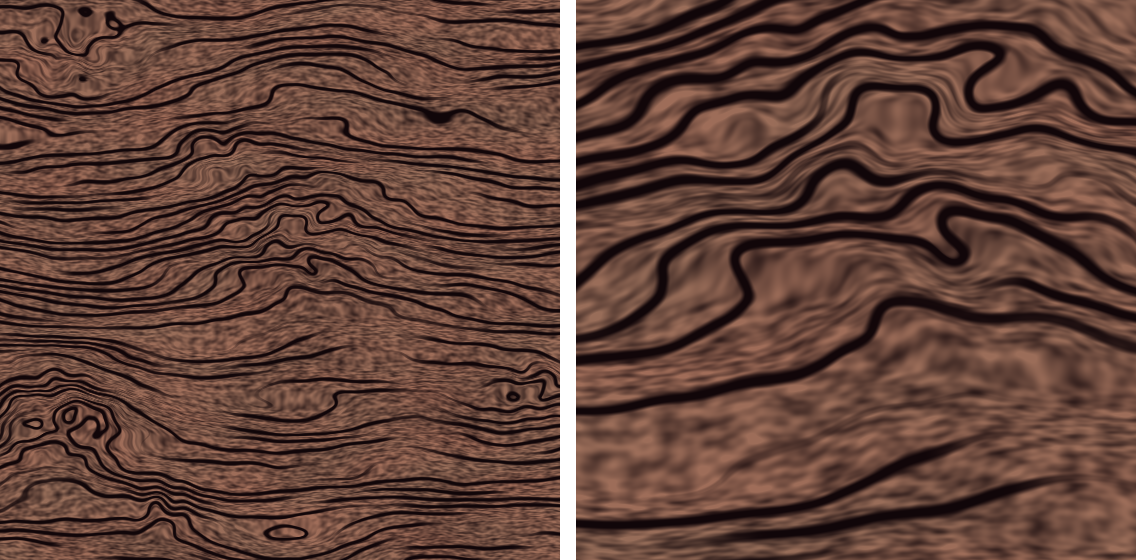
Left, the full canvas; right, a detail of the centre.
Write a Shadertoy shader that draws this texture.

```glsl
// Dark bark-like wood: black grain lines flow sideways and bend around knots.
// The lines are contours of a warped height field, drawn over short fibres
// whose tone comes from stretched gradient noise.

const vec3 INK = vec3(0.065, 0.022, 0.034);
const vec3 PALE = vec3(0.585, 0.410, 0.335);
const float LINES = 48.0;         // contours per canvas height
const float LINE_REACH = 0.0054;  // half width, soft edge included
const float BROAD_BEND = 0.11;
const float BAND_BEND = 0.052;
const float WOBBLE = 0.007;
const float TURBULENCE = 0.06;    // crumpling inside knots
const float WOOD_TONE = 0.75;
const float FIBRE = 0.56;
const float FINE_FIBRE = 0.42;
const float PATCHES = 0.16;

// Knots: centre, radius, upward bulge
const int KNOT_COUNT = 6;
const vec4 KNOTS[KNOT_COUNT] = vec4[KNOT_COUNT](
    vec4(0.54, 0.60, 0.105, 0.050),
    vec4(0.11, 0.26, 0.090, 0.100),
    vec4(0.95, 0.31, 0.050, 0.025),
    vec4(0.14, 0.90, 0.070, -0.045),
    vec4(0.40, 0.72, 0.050, 0.035),
    vec4(0.29, 0.10, 0.045, 0.030));

float hash(vec2 p) {
    return fract(sin(dot(p, vec2(127.1, 311.7))) * 43758.5453);
}

// Slope of a random direction at a lattice corner
float corner(vec2 cell, vec2 offset) {
    float angle = 6.2832 * hash(cell);
    return dot(vec2(cos(angle), sin(angle)), offset);
}

// Gradient noise, about -0.7 to 0.7
float noise(vec2 p) {
    vec2 i = floor(p), f = p - i;
    vec2 u = f * f * f * (f * (f * 6.0 - 15.0) + 10.0);
    vec2 e = vec2(1.0, 0.0);
    return mix(mix(corner(i, f), corner(i + e, f - e), u.x),
               mix(corner(i + e.yx, f - e.yx), corner(i + e.xx, f - e.xx), u.x), u.y);
}

// Height whose contours are the grain lines
float grainHeight(vec2 p) {
    float height = p.y;
    height += BROAD_BEND * noise(p * vec2(2.0, 3.2) + 7.3);
    height += BAND_BEND * noise(p * vec2(3.5, 13.0) + 21.7);
    height += WOBBLE * noise(p * vec2(15.0, 30.0) + 3.1);
    float crumple = 0.0;
    for (int k = 0; k < KNOT_COUNT; k++) {
        vec4 knot = KNOTS[k];
        vec2 q = (p - knot.xy) / (knot.z * vec2(1.4, 1.0));
        float pull = exp(-dot(q, q));
        height -= knot.w * pull;
        crumple = max(crumple, pull);
    }
    return height + TURBULENCE * crumple * noise(p * vec2(19.0, 24.0) + 11.9);
}

// Darkness of the grain lines: 1 on a line, 0 between lines
float grainLines(vec2 p, float height) {
    vec2 e = vec2(0.0015, 0.0);
    float slope = length(vec2(grainHeight(p + e), grainHeight(p + e.yx)) - height) / e.x;
    float level = height * LINES;
    float id = floor(level);
    float dist = abs(level - id - 0.5) / (LINES * max(slope, 0.35));

    // Each line swells, thins and ends along its length
    float present = smoothstep(-0.2, 0.0, noise(vec2(p.x * 3.0 + id * 0.7, id * 5.37)));
    float swell = 0.95 + 0.5 * noise(vec2(p.x * 14.0, id * 3.71));
    float reach = LINE_REACH * swell * mix(0.4, 1.0, present) * min(1.0, 1.7 / slope);
    return present * (1.0 - smoothstep(0.25 * reach, reach, dist));
}

void mainImage(out vec4 fragColor, in vec2 fragCoord) {
    vec2 p = fragCoord / iResolution.y;
    float height = grainHeight(p);

    // Short fibres follow the flow of the grain
    vec2 flow = vec2(p.x, mix(p.y, height, 0.65));
    float tone = WOOD_TONE;
    tone += FIBRE * noise(flow * vec2(42.0, 190.0));
    tone += FINE_FIBRE * noise(flow * vec2(95.0, 310.0) + 5.7);
    tone += PATCHES * noise(flow * vec2(4.0, 16.0) + 31.3);

    tone = clamp(tone, 0.12, 1.05) * (1.0 - grainLines(p, height));
    vec3 color = mix(INK, PALE, tone);

    // Faint drift between redder and greyer wood
    color.r *= 1.0 + 0.07 * noise(flow * vec2(6.0, 22.0) + 47.9);
    fragColor = vec4(color, 1.0);
}
```
